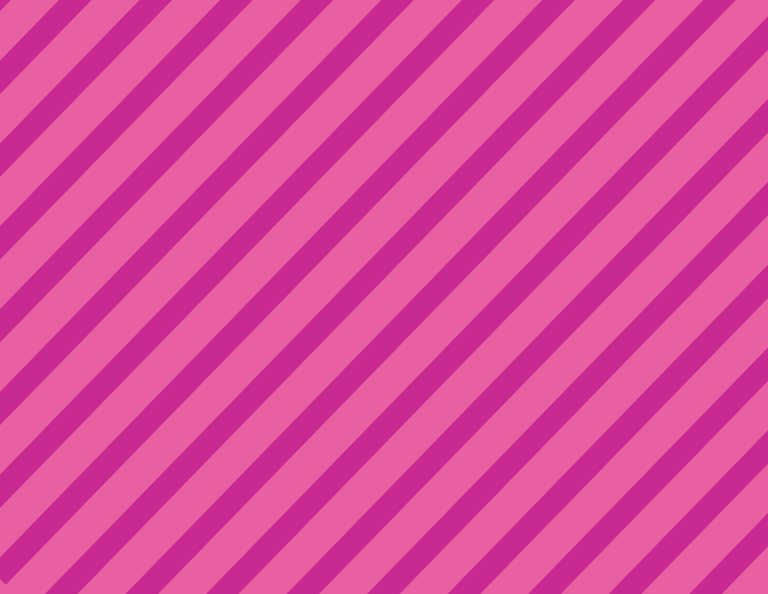
This pattern is drawn by a WebGL 2 fragment shader. Its source:

```glsl
#version 300 es
precision highp float;
// Diagonal magenta stripes on a pink ground, rising to the right.

uniform vec2 u_resolution;
out vec4 outColor;

// Antialiased coverage of a signed distance, positive inside
float coverage(float dist) {
    return clamp(dist * u_resolution.y + 0.5, 0.0, 1.0);
}

void main() {
    // Canvas heights, origin at the lower left
    vec2 p = gl_FragCoord.xy / u_resolution.y;
    vec3 pink = vec3(0.91, 0.372, 0.637);
    vec3 magenta = vec3(0.784, 0.165, 0.569);

    // Position across the stripes, measured along the top edge
    vec2 slant = vec2(1.0, -0.973);
    float period = 0.1356;
    float across = dot(p - vec2(0.0, 1.0), slant) - 0.1267;
    float fromCentre = abs(fract(across / period + 0.5) - 0.5) * period;
    float stripe = coverage((0.0274 - fromCentre) / length(slant));

    // Square stripe end clipped at the lower left corner
    stripe *= coverage((p.x + p.y - 0.0253) / sqrt(2.0));

    outColor = vec4(mix(pink, magenta, stripe), 1.0);
}
```
